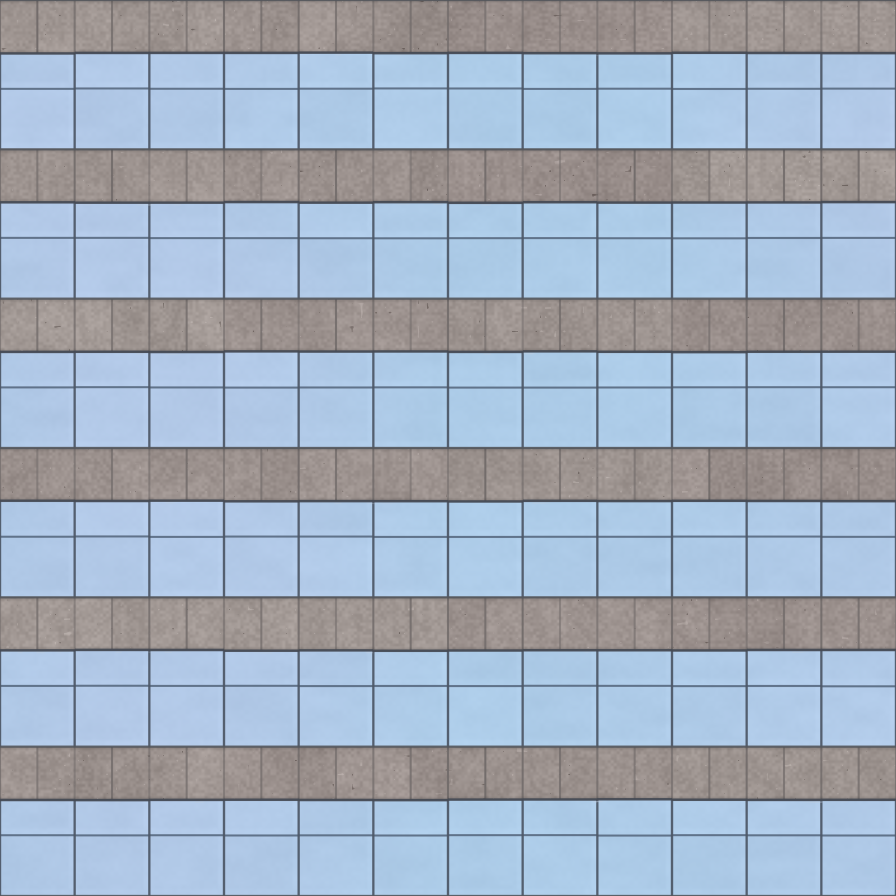
Write a WebGL 1 fragment shader that draws this texture.

```glsl
precision highp float;
// Office facade: six floors of twelve glazed bays under concrete bands of 24 panels.
// Each floor is split by height into glass and concrete; thin antialiased lines
// draw frames and joints, and wrapping value noise adds grain and weathering.

uniform vec2 u_resolution;

float hash(vec2 p) {
  return fract(sin(dot(p, vec2(127.1, 311.7))) * 43758.5453);
}

// Value noise that repeats after a whole number of cells.
float noise(vec2 uv, vec2 cells) {
  vec2 p = uv * cells;
  vec2 i = floor(p);
  vec2 f = fract(p);
  f = f * f * (3.0 - 2.0 * f);
  vec2 a = mod(i, cells);
  vec2 b = mod(i + 1.0, cells);
  return mix(mix(hash(a), hash(vec2(b.x, a.y)), f.x),
             mix(hash(vec2(a.x, b.y)), hash(b), f.x), f.y);
}

// Coverage of a line of the given width at signed distance d.
float line(float d, float width, float pixel) {
  float soft = max(pixel, 0.0012);
  return clamp((0.5 * width - abs(d)) / soft + 0.5, 0.0, 1.0) * min(width / soft, 1.0);
}

// Signed distance to the nearest of n evenly spaced lines.
float nearest(float x, float n) {
  return (fract(x * n + 0.5) - 0.5) / n;
}

vec3 glass(vec2 uv, vec2 bay, vec2 cell, float upper) {
  // Sky reflection drifts from lavender to clear blue and back.
  float drift = 0.5 + 0.5 * cos(6.28318 * (uv.x - 0.12));
  drift = clamp(drift + 0.5 * (noise(uv, vec2(6.0)) - 0.5), 0.0, 1.0);
  vec3 color = mix(vec3(0.675, 0.797, 0.908), vec3(0.697, 0.785, 0.905), drift);
  color += 0.016 * (hash(bay + 31.0 * upper) - 0.5);
  color += 0.018 * (noise(uv, vec2(30.0, 60.0)) - 0.5);
  color += 0.010 * (noise(uv, vec2(200.0)) - 0.5);
  // Paler rim along the right and lower side of each pane.
  float low = mix(cell.y, cell.y - 0.406, upper);
  float rim = max(smoothstep(0.90, 0.94, cell.x), 1.0 - smoothstep(0.03, 0.06, low));
  return color + 0.014 * rim;
}

vec3 concrete(vec2 uv, float row) {
  float panel = floor(uv.x * 24.0);
  float batch = floor(panel / 6.0);
  vec3 color = vec3(0.612, 0.573, 0.558);
  // Pale, slightly greener batches beside warmer ones, then single panels.
  color += vec3(0.034, 0.042, 0.038) * (hash(vec2(batch, row + 17.0)) - 0.5);
  color += 0.036 * (hash(vec2(panel, row + 53.0)) - 0.5);
  // Stains, streaks and grain.
  color += 0.040 * (noise(uv, vec2(40.0, 36.0)) - 0.5);
  color += 0.024 * (noise(uv, vec2(160.0, 48.0)) - 0.5);
  color += 0.070 * (noise(uv, vec2(300.0)) - 0.5);
  float speck = noise(uv + 0.37, vec2(190.0));
  color -= 0.16 * smoothstep(0.95, 0.995, speck);
  color += 0.07 * smoothstep(0.06, 0.0, speck);
  return color;
}

void main() {
  vec2 uv = gl_FragCoord.xy / u_resolution;
  float pixel = 1.0 / min(u_resolution.x, u_resolution.y);
  vec2 grid = uv * vec2(12.0, 6.0);
  vec2 bay = floor(grid);
  vec2 cell = fract(grid);

  // Heights inside a floor: sill 0, transom 0.406, head 0.645; heads sit unevenly.
  float head = (cell.y - 0.645) / 6.0 + 0.0010 * (hash(bay + 7.0) - 0.5);
  float transom = (cell.y - 0.406) / 6.0 + 0.0006 * (hash(bay + 3.0) - 0.5);
  float sill = nearest(uv.y, 6.0);
  float isConcrete = clamp(head / pixel + 0.5, 0.0, 1.0);

  // Concrete band with joints of uneven strength and darker margins.
  vec3 wall = concrete(uv, bay.y);
  float jointId = mod(floor(uv.x * 24.0 + 0.5), 24.0);
  float jointTone = 0.55 + 0.45 * hash(vec2(jointId, bay.y + 91.0));
  float joint = line(nearest(uv.x, 24.0), 0.0023, pixel);
  wall = mix(wall, vec3(0.45, 0.425, 0.42), joint * jointTone);
  wall *= 1.0 - 0.10 * smoothstep(0.005, 0.001, min(abs(head), abs(sill)));

  // Glazing with its mullions and transom.
  vec3 window = glass(uv, bay, cell, step(0.0, transom));
  float mullion = line(nearest(uv.x, 12.0), 0.0026, pixel);
  float bar = line(transom, 0.0023, pixel);
  window = mix(window, vec3(0.35, 0.42, 0.51), bar * 0.92);
  window = mix(window, vec3(0.30, 0.34, 0.40), mullion * 0.93);

  // Dark head and sill lines, with occasional pale scuffs under the head.
  vec3 color = mix(window, wall, isConcrete);
  float scuff = smoothstep(0.72, 0.85, noise(uv, vec2(90.0, 6.0)));
  color = mix(color, vec3(0.74, 0.80, 0.87), 0.5 * scuff * line(head + 0.0025, 0.0014, pixel));
  color = mix(color, vec3(0.27, 0.29, 0.33), 0.95 * line(head, 0.0028, pixel));
  color = mix(color, vec3(0.33, 0.34, 0.36), 0.92 * line(sill, 0.0025, pixel));
  gl_FragColor = vec4(color, 1.0);
}
```
